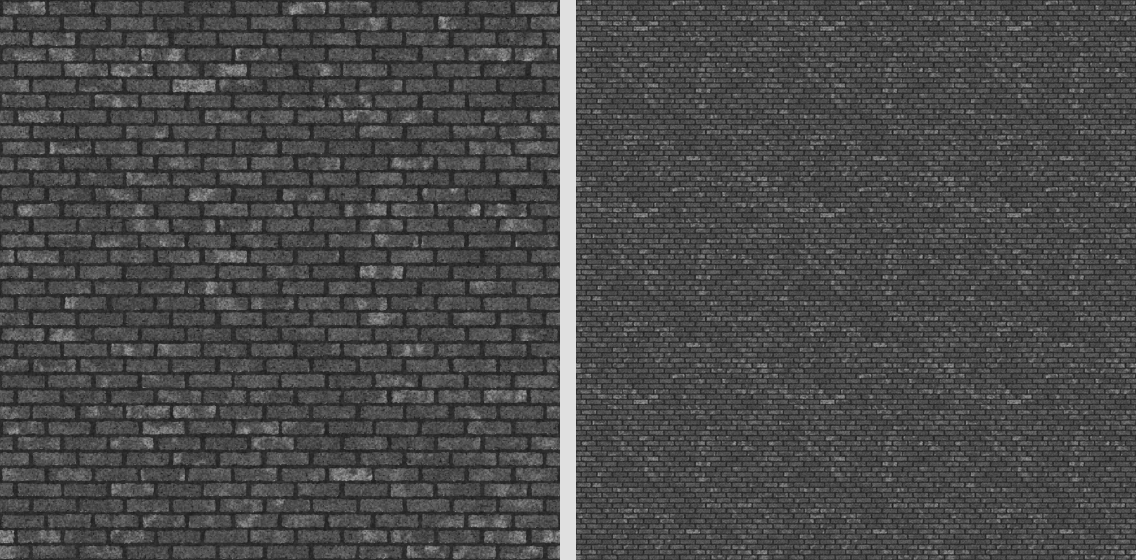
Left: one tile. Right: repeated 3 by 3.
A Shadertoy shader for this texture:

```glsl
// Dark grey brick wall: 36 courses of 12 long bricks, each course shifted by a third.
// Every brick is a rounded box with rough edges, its own tone and pale worn patches;
// all noise lattices wrap at the canvas edge, so the wall tiles without a seam.

#define COLUMNS 12.0
#define COURSES 36.0
#define COURSE_SHIFT (1.0 / 3.0)
#define MORTAR_GAP vec2(0.0072, 0.0054)
#define CORNER_RADIUS 0.0032
#define EDGE_ROUGHNESS 0.0019
#define BRICK_TONE 0.297
#define MORTAR_TONE 0.172
#define TONE_VARIATION 0.045
#define WEAR_STRENGTH 0.23
#define GRAIN_STRENGTH 0.10

// Integer hash giving three values from 0 to 1
vec3 hash3(vec3 p) {
    uvec3 v = uvec3(p) * 1664525u + 1013904223u;
    v.x += v.y * v.z; v.y += v.z * v.x; v.z += v.x * v.y;
    v ^= v >> 16u;
    v.x += v.y * v.z; v.y += v.z * v.x; v.z += v.x * v.y;
    return vec3(v >> 8u) / 16777216.0;
}

// Value noise with a whole number of cells across the canvas
float wrapNoise(vec2 uv, float cells, float seed) {
    vec2 p = uv * cells;
    vec2 i = floor(p);
    vec2 f = p - i;
    f = f * f * (3.0 - 2.0 * f);
    vec2 a = mod(i, cells);
    vec2 b = mod(i + 1.0, cells);
    float low = mix(hash3(vec3(a, seed)).x, hash3(vec3(b.x, a.y, seed)).x, f.x);
    float high = mix(hash3(vec3(a.x, b.y, seed)).x, hash3(vec3(b, seed)).x, f.x);
    return mix(low, high, f.y);
}

// Layered noise from 0 to 1
float wrapFbm(vec2 uv, float cells, float seed) {
    float sum = 0.0;
    float weight = 0.5;
    for (int octave = 0; octave < 4; octave++) {
        sum += weight * wrapNoise(uv, cells, seed + float(octave));
        cells *= 2.0;
        weight *= 0.55;
    }
    return sum / 1.01;
}

float roundedBox(vec2 p, vec2 halfSize, float radius) {
    vec2 q = abs(p) - halfSize + radius;
    return length(max(q, 0.0)) + min(max(q.x, q.y), 0.0) - radius;
}

void mainImage(out vec4 fragColor, in vec2 fragCoord) {
    vec2 uv = fragCoord / iResolution.xy;
    float pixel = 1.0 / min(iResolution.x, iResolution.y);

    // Brick layout, with courses counted from the top
    vec2 grid = uv * vec2(COLUMNS, COURSES);
    float course = COURSES - 1.0 - floor(grid.y);
    grid.x -= mod(course, 3.0) * COURSE_SHIFT;
    vec2 brickId = vec2(mod(floor(grid.x), COLUMNS), course);
    vec2 cellSize = 1.0 / vec2(COLUMNS, COURSES);
    vec2 local = (fract(grid) - 0.5) * cellSize;
    vec3 shapeRandom = hash3(vec3(brickId, 71.0));
    vec3 toneRandom = hash3(vec3(brickId, 137.0));
    float brickSeed = 200.0 + 8.0 * (brickId.x + COLUMNS * brickId.y);

    // Slightly uneven outline
    vec2 center = (shapeRandom.xy - 0.5) * vec2(0.0020, 0.0010);
    vec2 halfSize = 0.5 * (cellSize - MORTAR_GAP);
    halfSize.x += (shapeRandom.z - 0.5) * 0.0016;
    float dist = roundedBox(local - center, halfSize, CORNER_RADIUS);
    dist += (wrapNoise(uv, 110.0, 11.0) - 0.5) * EDGE_ROUGHNESS;
    dist += (wrapNoise(uv, 270.0, 12.0) - 0.5) * EDGE_ROUGHNESS;
    float brickMask = 1.0 - smoothstep(-0.8 * pixel, 0.8 * pixel, dist);

    // Fine grain shared by brick and mortar
    float grain = wrapNoise(uv, 431.0, 21.0) + wrapNoise(uv, 293.0, 22.0) - 1.0;
    float speck = smoothstep(0.72, 0.92, wrapNoise(uv, 347.0, 23.0));
    float pit = smoothstep(0.80, 0.95, wrapNoise(uv, 239.0, 24.0));

    // Worn pale patches, strong on only some of the bricks
    float patches = smoothstep(0.40, 0.74, wrapFbm(uv, 48.0, brickSeed));
    float wear = patches * mix(0.16, 1.0, toneRandom.y * toneRandom.y);

    // Brick face with chipped rim, lightest along the lower edge
    float rim = smoothstep(-0.0035, -0.0005, dist);
    float lowerEdge = smoothstep(0.0, -halfSize.y, local.y);
    float brick = BRICK_TONE + (toneRandom.x - 0.5) * TONE_VARIATION;
    brick += wear * WEAR_STRENGTH * (1.0 + 0.5 * grain);
    brick += grain * GRAIN_STRENGTH;
    brick += speck * (0.04 + 0.13 * rim * lowerEdge);
    brick -= pit * 0.09 + rim * 0.025;

    // Mortar, darkest beside the bricks
    float mortar = MORTAR_TONE + grain * GRAIN_STRENGTH * 0.55;
    mortar += (wrapNoise(uv, 60.0, 31.0) - 0.5) * 0.035;
    mortar -= 0.02 * (1.0 - smoothstep(0.0, 0.002, dist));

    fragColor = vec4(vec3(clamp(mix(mortar, brick, brickMask), 0.0, 1.0)), 1.0);
}
```
